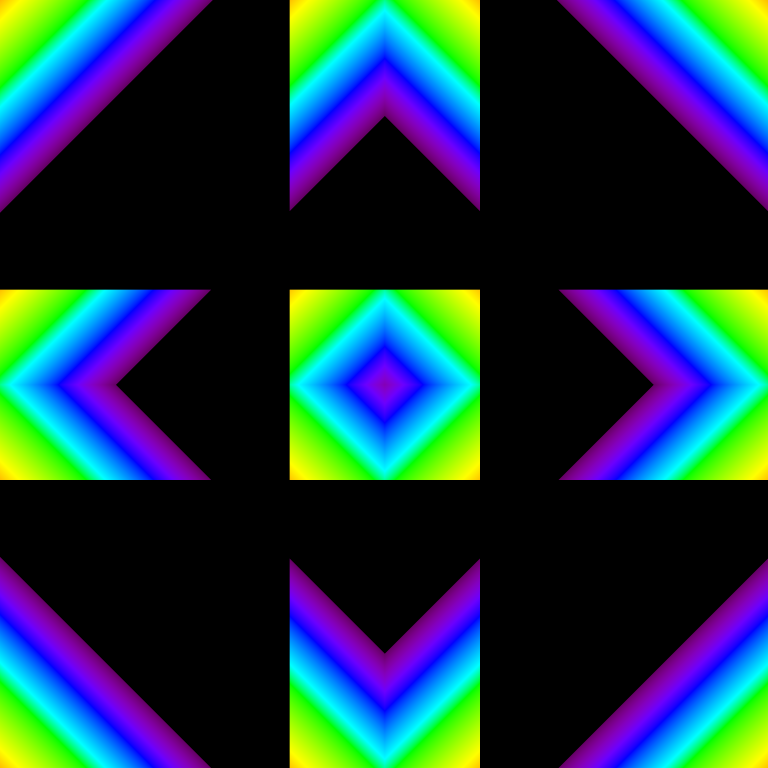
A WebGL 1 fragment shader for this background:

```glsl
precision highp float;
uniform vec2 u_resolution;

#define CENTER vec2(0.501, 0.499)
#define CELL_HALF 0.124
#define FOLD_SHIFT 0.375
#define CENTER_NM 400.0
#define NM_PER_UNIT 800.0
#define VIOLET_NM 380.0
#define GAMMA 0.8
#define SAMPLES 3

float ramp(float from, float to, float x) {
    return clamp((x - from) / (to - from), 0.0, 1.0);
}

// Visible light by wavelength, black below violet
vec3 spectrum(float nm) {
    float red = ramp(440.0, 380.0, nm) + ramp(510.0, 580.0, nm);
    float green = ramp(440.0, 490.0, nm) * ramp(645.0, 580.0, nm);
    float blue = ramp(510.0, 490.0, nm);
    float falloff = mix(0.3, 1.0, ramp(380.0, 420.0, nm));
    return pow(vec3(red, green, blue) * falloff, vec3(GAMMA)) * step(VIOLET_NM, nm);
}

// Diamond distance, shifted on each axis outside the central cell
vec3 foldedDiamond(vec2 uv) {
    vec2 offset = abs(uv - CENTER);
    vec2 folded = offset - FOLD_SHIFT * step(vec2(CELL_HALF), offset);
    return spectrum(CENTER_NM + NM_PER_UNIT * (folded.x + folded.y));
}

void main() {
    // Average a small grid of samples to smooth the edges
    vec3 color = vec3(0.0);
    float count = float(SAMPLES);
    for (int j = 0; j < SAMPLES; j++) {
        for (int i = 0; i < SAMPLES; i++) {
            vec2 jitter = (vec2(float(i), float(j)) + 0.5) / count - 0.5;
            color += foldedDiamond((gl_FragCoord.xy + jitter) / u_resolution);
        }
    }
    gl_FragColor = vec4(color / (count * count), 1.0);
}
```
